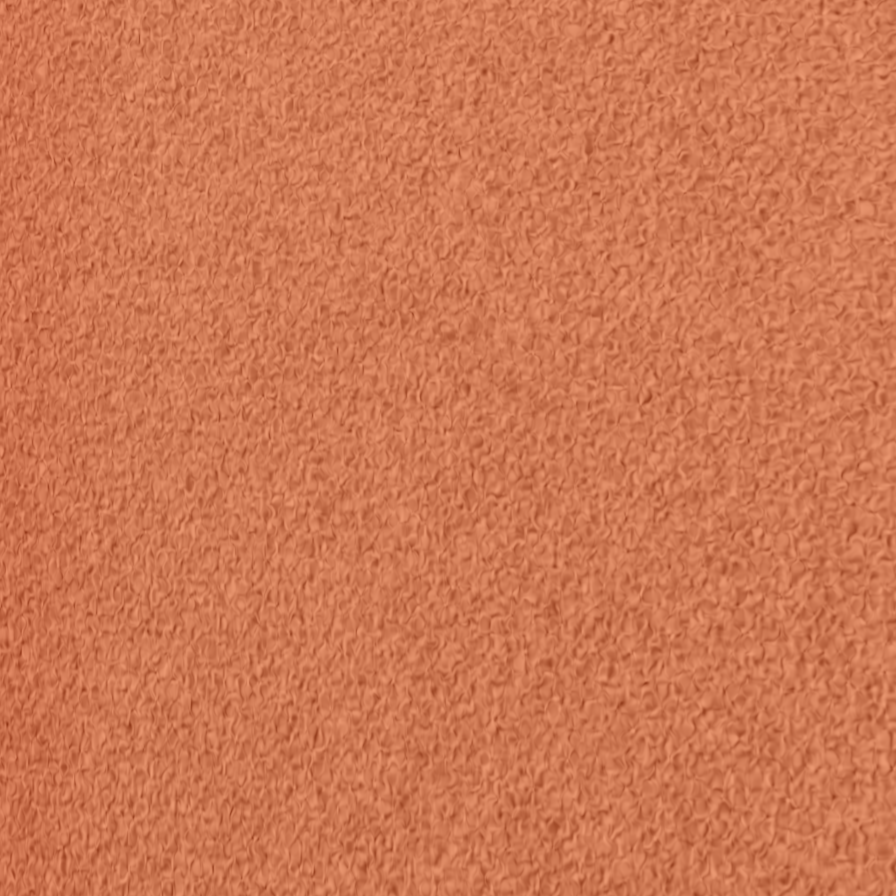
Reproduce this texture procedurally as a Shadertoy shader.

```glsl
// Fine-grained terracotta leather, crumpled grain seen slightly from the side.
#define BASE_COLOR   vec3(0.808, 0.475, 0.331)
#define TONE_COLOR   vec3(0.047, 0.050, 0.047)
#define EDGE_TINT    vec3(-0.002, -0.022, -0.016)
#define GRAIN_LEFT   290.0
#define GRAIN_RIGHT  165.0
#define GRAIN_BOTTOM 145.0
#define GRAIN_TOP    190.0
#define LIGHT_OFFSET vec2(0.36, -0.27)
#define RELIEF       2.7
#define BODY         2.1
#define FIBRE        1.7
#define MOTTLE       0.5

float hash(vec2 p) {
    vec3 h = fract(p.xyx * 0.1031);
    h += dot(h, h.yzx + 33.33);
    return fract((h.x + h.y) * h.z);
}

// Smooth value noise, centred on zero
float noise(vec2 p) {
    vec2 cell = floor(p);
    vec2 f = fract(p);
    vec2 w = f * f * (3.0 - 2.0 * f);
    float low = mix(hash(cell), hash(cell + vec2(1, 0)), w.x);
    float high = mix(hash(cell + vec2(0, 1)), hash(cell + vec2(1, 1)), w.x);
    return mix(low, high, w.y) - 0.5;
}

// Grain coordinates: cells grow towards the right and the bottom
vec2 grainSpace(vec2 uv) {
    vec2 start = vec2(GRAIN_LEFT, GRAIN_BOTTOM);
    vec2 end = vec2(GRAIN_RIGHT, GRAIN_TOP);
    return uv * (start + 0.5 * (end - start) * uv) + 20.0;
}

// Bends the noise lattice into short creases
vec2 crumple(vec2 p) {
    return p + 1.1 * vec2(noise(p * 0.6 + 41.3), noise(p * 0.6 + 87.9));
}

void mainImage(out vec4 fragColor, in vec2 fragCoord) {
    vec2 uv = fragCoord / iResolution.xy;
    vec2 grain = grainSpace(uv);
    vec2 creased = crumple(grain);

    // Side-lit relief, pigment and thin fibres
    float relief = noise(creased + LIGHT_OFFSET) - noise(creased - LIGHT_OFFSET);
    float body = noise(creased * 0.85 + 153.7);
    float fibre = noise(creased * vec2(1.6, 1.2) + 311.1);
    float tone = RELIEF * relief + BODY * body + FIBRE * fibre;

    // Soft patches and faint vertical streaks
    tone += MOTTLE * noise(grain * 0.27 + 71.5);
    tone += 0.4 * noise(vec2(grain.x * 0.4, uv.y * 12.0) + 19.2);

    // Broad shading: lighter top, deeper left edge and bottom
    float edge = 1.0 - smoothstep(0.0, 0.18, uv.x);
    tone += 0.5 * (uv.y - 0.5) - 0.18 * edge;
    tone -= 0.08 * (tone * tone - 1.0);

    vec3 color = BASE_COLOR + TONE_COLOR * tone + EDGE_TINT * edge;
    fragColor = vec4(clamp(color, 0.0, 1.0), 1.0);
}
```
